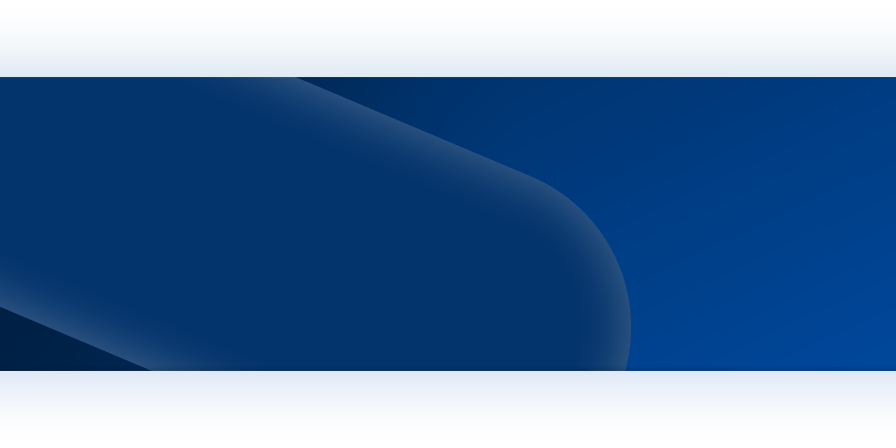
Write a Shadertoy shader that draws this background.

```glsl
// A deep blue banner across a white page, with a large tilted capsule inside it.
// The capsule is a distance function with a pale inner glow; the banner is a
// diagonal gradient, and it casts a soft bluish shadow above and below.

const float BAND_LOW = 0.172;
const float BAND_HIGH = 0.828;
const vec2 CAP_CENTER = vec2(1.044, 0.270);
const vec2 CAP_AXIS = vec2(-0.921, 0.389);
const float CAP_RADIUS = 0.3646;

const vec3 NAVY = vec3(0.0, 0.19, 0.405);
const vec3 ROYAL = vec3(0.0, 0.28, 0.61);
const vec3 CAPSULE_BLUE = vec3(0.016, 0.204, 0.424);
const vec3 SHADOW_ABOVE = vec3(0.87, 0.915, 0.95);
const vec3 SHADOW_BELOW = vec3(0.875, 0.91, 0.965);

// Signed distance to a capsule that runs from one end without limit along axis
float halfCapsule(vec2 p, vec2 end, vec2 axis, float radius) {
    vec2 q = p - end;
    return length(q - axis * max(dot(q, axis), 0.0)) - radius;
}

// Coverage of the region where distance is negative
float coverage(float distance, float pixel) {
    return clamp(0.5 - distance / pixel, 0.0, 1.0);
}

// One at depth zero, easing out to zero at the given reach
float falloff(float depth, float reach, float power) {
    return pow(clamp(1.0 - depth / reach, 0.0, 1.0), power);
}

// White page tinted by the shadow of the band
vec3 pageColor(float y, float bandDistance) {
    vec3 tint = y > 0.5 ? SHADOW_ABOVE : SHADOW_BELOW;
    return mix(vec3(1.0), tint, falloff(max(bandDistance, 0.0), BAND_LOW, 1.8));
}

// Diagonal gradient, darkening toward the left
vec3 bannerColor(vec2 p) {
    float t = dot(p - vec2(0.755, 0.818), vec2(0.36, -0.77)) + 0.05;
    float shade = mix(0.6, 1.0, smoothstep(0.0, 1.2, p.x));
    return mix(NAVY, ROYAL, clamp(t, 0.0, 1.0)) * shade;
}

// Flat fill with a pale glow along the inside of the rim
vec3 capsuleColor(float distance) {
    float glow = falloff(max(-distance, 0.0), 0.125, 1.9);
    return mix(CAPSULE_BLUE, vec3(1.0, 0.96, 0.90), 0.145 * glow);
}

void mainImage(out vec4 fragColor, in vec2 fragCoord) {
    // Height is one unit; x is measured from the middle to hold the layout
    float pixel = 1.0 / iResolution.y;
    vec2 p = (fragCoord - vec2(0.5 * iResolution.x, 0.0)) * pixel + vec2(1.0, 0.0);

    // Banner and capsule
    float capsule = halfCapsule(p, CAP_CENTER, CAP_AXIS, CAP_RADIUS);
    vec3 banner = mix(bannerColor(p), capsuleColor(capsule), coverage(capsule, pixel));

    // Thin dark lip along the lower edge
    banner *= 1.0 - 0.16 * falloff(max(p.y - BAND_LOW, 0.0), 0.014, 1.0);

    // Place the banner on the page
    float band = max(BAND_LOW - p.y, p.y - BAND_HIGH);
    vec3 color = mix(pageColor(p.y, band), banner, coverage(band, pixel));
    fragColor = vec4(color, 1.0);
}
```
